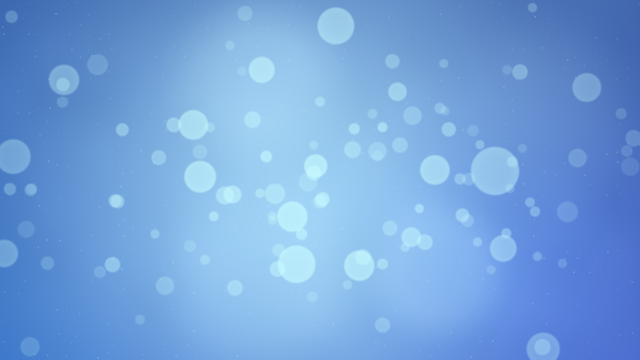
Reproduce this background procedurally as a WebGL 2 fragment shader.

```glsl
#version 300 es
precision highp float;
// Pale blue bokeh: a central glow over a four-corner gradient, veiled by
// wide blurred lights, then a few large discs, many hashed small discs
// and a sparse grid of fine dust. Lengths are in canvas heights.
uniform vec2 u_resolution;
out vec4 fragColor;

#define GLOW_CENTER vec2(0.82, 0.46)
#define GLOW_RADIUS 0.67
#define GLOW_POWER 0.84
#define GLOW_COLOR vec3(0.69, 0.90, 1.0)
#define DISC_COLOR vec3(0.80, 1.0, 1.0)
#define DISC_BLUR 0.004
#define SMALL_DISCS 96
#define DUST_CELLS 34.0
#define DUST_AMOUNT 0.22

const float ASPECT = 16.0 / 9.0;

// Large discs: centre and radius.
const vec3 LARGE_DISCS[16] = vec3[16](
  vec3(0.933, 0.928, 0.051), vec3(0.178, 0.778, 0.042),
  vec3(0.727, 0.806, 0.036), vec3(1.630, 0.757, 0.040),
  vec3(0.037, 0.565, 0.048), vec3(1.375, 0.525, 0.067),
  vec3(1.208, 0.528, 0.041), vec3(0.877, 0.539, 0.032),
  vec3(0.812, 0.398, 0.042), vec3(0.824, 0.266, 0.052),
  vec3(0.998, 0.262, 0.042), vec3(1.398, 0.310, 0.037),
  vec3(1.509, 0.030, 0.046), vec3(0.012, 0.296, 0.038),
  vec3(0.556, 0.509, 0.044), vec3(0.537, 0.653, 0.041));

float hash(vec2 p) {
  return fract(sin(dot(p, vec2(127.1, 311.7))) * 43758.5453);
}

float valueNoise(vec2 p) {
  vec2 cell = floor(p), f = fract(p);
  f = f * f * (3.0 - 2.0 * f);
  float low = mix(hash(cell), hash(cell + vec2(1, 0)), f.x);
  float high = mix(hash(cell + vec2(0, 1)), hash(cell + vec2(1, 1)), f.x);
  return mix(low, high, f.y);
}

float softDisc(vec2 p, vec2 center, float radius, float blur) {
  return 1.0 - smoothstep(radius - blur, radius + blur, length(p - center));
}

float glowAt(vec2 p) {
  vec2 d = (p - GLOW_CENTER) / GLOW_RADIUS;
  return exp(-dot(d, d));
}

// Disc coverage with a slightly brighter rim; stronger near the glow.
float bokeh(vec2 p, vec2 center, float radius) {
  float rim = smoothstep(0.5, 1.0, length(p - center) / radius);
  float strength = mix(0.22, 0.62, glowAt(center));
  return softDisc(p, center, radius, DISC_BLUR) * strength * (0.93 + 0.12 * rim);
}

vec3 background(vec2 p) {
  float across = p.x / ASPECT;
  vec3 bottom = mix(vec3(0.20, 0.43, 0.78), vec3(0.27, 0.39, 0.78), across);
  vec3 top = mix(vec3(0.19, 0.36, 0.66), vec3(0.22, 0.36, 0.65), across);
  vec3 color = mix(bottom, top, p.y);
  color = mix(color, GLOW_COLOR, GLOW_POWER * glowAt(p));

  // Wide, heavily blurred lights.
  float veil = 0.34 * softDisc(p, vec2(0.71, 0.77), 0.20, 0.10);
  veil += 0.24 * softDisc(p, vec2(1.21, 0.25), 0.17, 0.07);
  veil += 0.16 * softDisc(p, vec2(0.74, 0.23), 0.24, 0.10);
  veil += 0.10 * softDisc(p, vec2(1.53, 0.70), 0.19, 0.12);
  color = mix(color, vec3(0.73, 0.91, 1.0), veil);
  color += vec3(0.0, 0.01, 0.06) * softDisc(p, vec2(1.45, 0.30), 0.3, 0.3);
  return color + 0.025 * (valueNoise(p * 7.0) - 0.5);
}

// One faint speck in some cells of a jittered grid.
float dust(vec2 p) {
  vec2 grid = p * DUST_CELLS, cell = floor(grid);
  vec2 spot = 0.2 + 0.6 * vec2(hash(cell), hash(cell + 17.0));
  float present = step(0.55, hash(cell + 41.0));
  float size = mix(0.03, 0.09, hash(cell + 73.0));
  return present * softDisc(fract(grid), spot, size, 0.05) * hash(cell + 5.0);
}

void main() {
  vec2 p = (gl_FragCoord.xy - 0.5 * u_resolution) / u_resolution.y;
  p += 0.5 * vec2(ASPECT, 1.0);
  vec3 color = background(p);
  color = mix(color, DISC_COLOR, DUST_AMOUNT * dust(p));

  // Small discs, gathered loosely around the middle height.
  for (int i = 0; i < SMALL_DISCS; i++) {
    vec2 seed = vec2(float(i), 3.7);
    float height = mix(hash(seed + 11.0), hash(seed + 23.0), 0.3);
    vec2 center = vec2(ASPECT * hash(seed), height);
    float size = hash(seed + 37.0);
    float radius = mix(0.012, 0.029, size * size);
    float fade = mix(0.35, 0.95, hash(seed + 53.0));
    color = mix(color, DISC_COLOR, fade * bokeh(p, center, radius));
  }

  for (int i = 0; i < LARGE_DISCS.length(); i++) {
    vec3 disc = LARGE_DISCS[i];
    color = mix(color, DISC_COLOR, bokeh(p, disc.xy, disc.z));
  }
  fragColor = vec4(clamp(color, 0.0, 1.0), 1.0);
}
```
